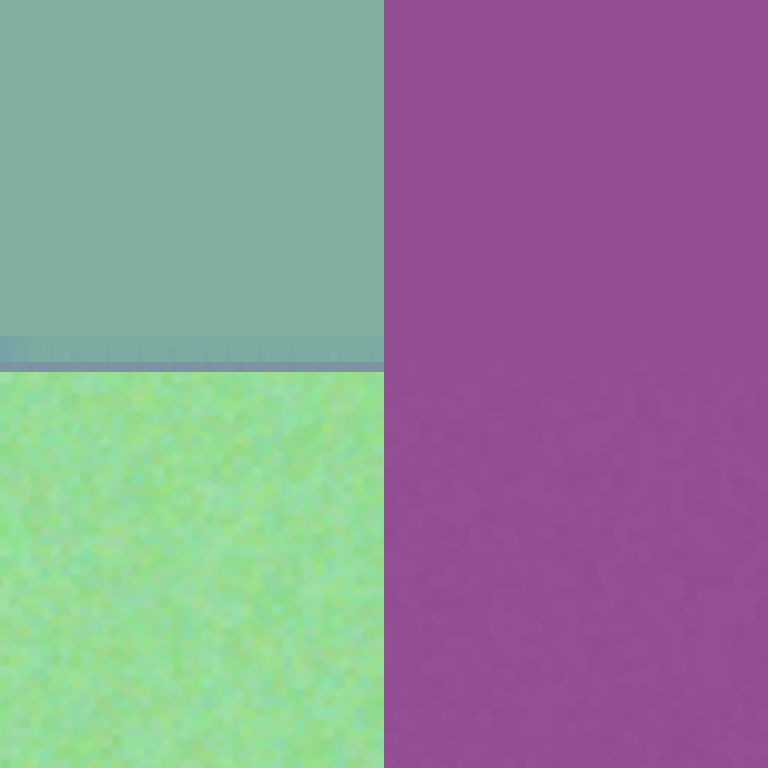
Give the GLSL for this background, as a WebGL 1 fragment shader.

```glsl
precision highp float;
// Draws a split field: teal over mottled green on the left, plain purple on the right.

uniform vec2 u_resolution;

const vec3 TEAL = vec3(0.506, 0.692, 0.620);
const vec3 HAZE = vec3(0.482, 0.670, 0.630);
const vec3 SLATE = vec3(0.484, 0.582, 0.635);
const vec3 GREEN = vec3(0.588, 0.864, 0.592);
const vec3 PURPLE = vec3(0.582, 0.310, 0.582);

const float SPLIT_X = 0.5;
const float GREEN_TOP = 0.5156;
const float SLATE_TOP = 0.5286;
const float HAZE_TOP = 0.5625;

vec3 hash3(vec2 p) {
  vec3 q = fract(p.xyx * vec3(0.1031, 0.1030, 0.0973));
  q += dot(q, q.yxz + 33.33);
  return fract((q.xxy + q.yzz) * q.zyx);
}

// Smooth cellular noise: nearby cells blend their random values, centred on zero.
vec3 cellMottle(vec2 p) {
  vec2 cell = floor(p);
  vec3 sum = vec3(0.0);
  float total = 0.0;
  for (int j = -1; j <= 1; j++) {
    for (int i = -1; i <= 1; i++) {
      vec2 id = cell + vec2(float(i), float(j));
      vec2 offset = id + 0.2 + 0.6 * hash3(id + 71.0).xy - p;
      float weight = exp(-5.0 * dot(offset, offset));
      sum += weight * (hash3(id) - 0.5);
      total += weight;
    }
  }
  return sum / total;
}

// One above the edge, zero below it, softened over about one pixel.
float above(float value, float edge, float pixel) {
  return smoothstep(-0.5 * pixel, 0.5 * pixel, value - edge);
}

// Thin uneven vertical streaks made from layered sines.
float streaks(float x) {
  return (sin(x * 163.0) + sin(x * 291.0 + 1.7) + sin(x * 437.0 + 0.6)) / 3.0;
}

vec3 upperLeft(vec2 uv, float pixel) {
  // Bluish haze strip, cooler at its left end
  float fade = smoothstep(SLATE_TOP, HAZE_TOP, uv.y);
  vec3 haze = HAZE + vec3(0.012, 0.016, -0.010) * streaks(uv.x) * (1.0 - fade);
  haze = mix(haze, vec3(0.45, 0.63, 0.66), 0.7 * (1.0 - smoothstep(0.0, 0.05, uv.x)));
  vec3 color = mix(haze, TEAL, above(uv.y, HAZE_TOP, pixel));

  // Slate line along the bottom
  vec3 slate = SLATE + 0.006 * streaks(uv.x + 0.3);
  return mix(slate, color, above(uv.y, SLATE_TOP, pixel));
}

vec3 lowerLeft(vec2 uv) {
  vec3 fine = cellMottle(uv * 76.0);
  vec3 broad = cellMottle(uv * 24.0 + 40.0);
  return GREEN + fine * vec3(0.075, 0.045, 0.13) + broad * vec3(0.03, 0.015, 0.04);
}

vec3 rightSide(vec2 uv) {
  float lower = 1.0 - smoothstep(0.49, 0.55, uv.y);
  float grain = cellMottle(uv * 64.0 + 150.0).x;
  return PURPLE + lower * (grain * vec3(0.010, 0.018, 0.008) - vec3(0.002, 0.005, 0.001));
}

void main() {
  vec2 uv = gl_FragCoord.xy / u_resolution;
  vec2 pixel = 1.0 / u_resolution;

  vec3 left = mix(lowerLeft(uv), upperLeft(uv, pixel.y), above(uv.y, GREEN_TOP, pixel.y));
  vec3 color = mix(left, rightSide(uv), above(uv.x, SPLIT_X, pixel.x));
  gl_FragColor = vec4(color, 1.0);
}
```
